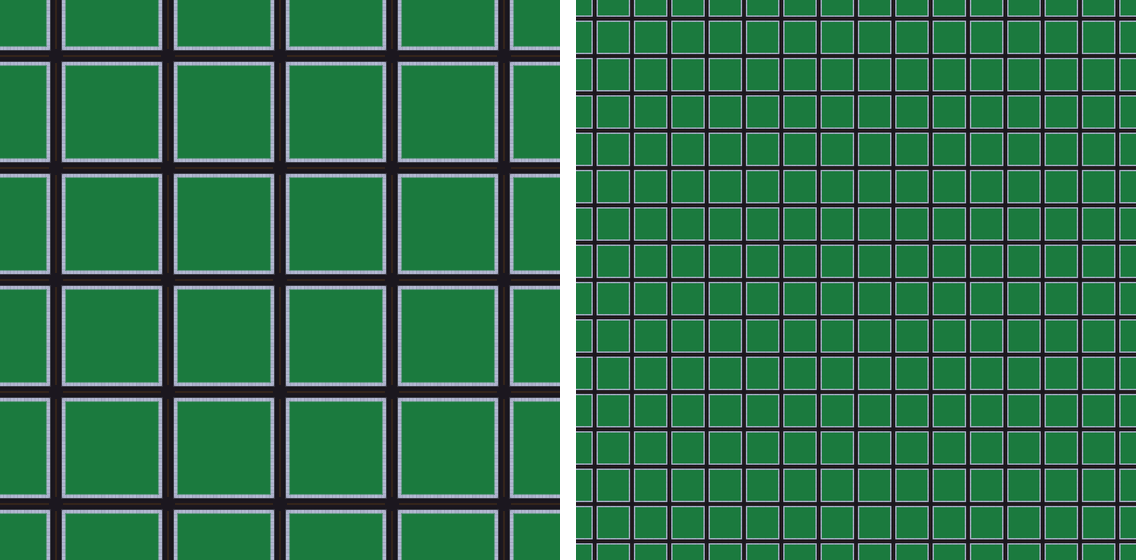
Left, the tile; right, the same tile 3 across and 3 down.
Reproduce this pattern procedurally as a WebGL 1 fragment shader.

```glsl
precision highp float;
// A street grid seen from above: square lawns framed by slab pavements and
// rounded kerbs, with dark roads and thin centre lines between them.
// Each block is a rounded-box distance field, layered by depth from its edge.

uniform vec2 u_resolution;

const float BLOCKS = 5.0;         // repeats across and down
const float SLABS = 32.0;         // paving slabs along one block side
const float ROAD_HALF = 0.0455;   // distances are in block units
const float KERB_WIDTH = 0.0035;
const float PAVING_START = 0.0075;
const float LAWN_START = 0.0395;
const float CORNER_RADIUS = 0.017;
const float LINE_HALF = 0.0026;
const float LINE_GAP = 0.063;     // line stops this far from a crossing

const vec3 LAWN = vec3(0.105, 0.480, 0.245);
const vec3 ASPHALT = vec3(0.105, 0.090, 0.122);
const vec3 GUTTER = vec3(0.075, 0.068, 0.090);
const vec3 KERB = vec3(0.43, 0.44, 0.50);
const vec3 PAVING = vec3(0.70, 0.72, 0.82);
const vec3 SEAM = vec3(0.57, 0.59, 0.69);
const vec3 PAINT = vec3(0.43, 0.27, 0.06);

// Pixel coverage of the region where x exceeds the edge.
float above(float x, float edge, float px) {
  return clamp((x - edge) / px + 0.5, 0.0, 1.0);
}

// Pixel coverage of the strip between two edges.
float band(float x, float lo, float hi, float px) {
  return above(x, lo, px) - above(x, hi, px);
}

float roundedBox(vec2 p, float halfSize, float radius) {
  vec2 q = abs(p) - halfSize + radius;
  return length(max(q, 0.0)) + min(max(q.x, q.y), 0.0) - radius;
}

// Slabs with dark joints and a faint tint that differs from slab to slab.
vec3 pavingColor(vec2 p, float px) {
  float along = (abs(p.x) > abs(p.y) ? p.y : p.x) * SLABS;
  float id = floor(along);
  float tint = 0.012 * (sin(id * 2.4) + sin(id * 5.1 + 1.0));
  float joint = 0.5 - abs(fract(along) - 0.5);
  return mix(PAVING + tint, SEAM, band(joint, -0.07, 0.07, px * SLABS));
}

// Asphalt with darker gutters and a broken centre line on both axes.
vec3 roadColor(vec2 fromCentre, float px) {
  float nearest = min(fromCentre.x, fromCentre.y);
  float farthest = max(fromCentre.x, fromCentre.y);
  float outside = above(farthest, LINE_GAP, px);
  float gutter = smoothstep(0.028, ROAD_HALF, nearest) * outside;
  float line = band(nearest, -LINE_HALF, LINE_HALF, px) * outside;
  return mix(mix(ASPHALT, GUTTER, gutter), PAINT, line);
}

void main() {
  vec2 uv = gl_FragCoord.xy / u_resolution;
  float px = BLOCKS / min(u_resolution.x, u_resolution.y);

  // Position around the block centre; roads run along the cell borders.
  vec2 p = fract(uv * BLOCKS + 0.5) - 0.5;
  vec2 fromCentre = 0.5 - abs(p);
  float depth = -roundedBox(p, 0.5 - ROAD_HALF, CORNER_RADIUS);

  // Layers from the road inward: kerb, dark gap, paving, lawn.
  vec3 color = roadColor(fromCentre, px);
  color = mix(color, KERB, band(depth, 0.0, KERB_WIDTH, px));
  color = mix(color, pavingColor(p, px), above(depth, PAVING_START, px));
  color = mix(color, LAWN, above(depth, LAWN_START, px));

  gl_FragColor = vec4(color, 1.0);
}
```
